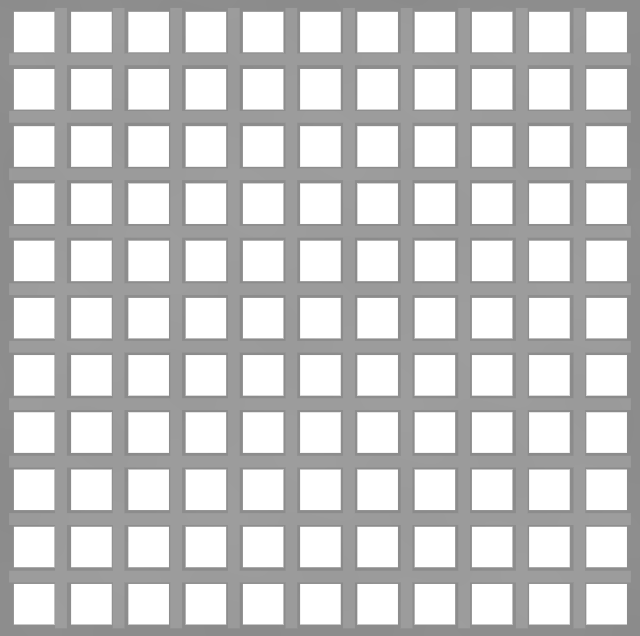
Write a Shadertoy shader that draws this pattern.

```glsl
// A flat grey lattice with an 11 by 11 grid of square white openings.
// Light bars cross between the openings on a slightly wider pitch, so the
// dark rims drift in width; both are repeated box distance functions.

#define HOLES 11.0
#define HOLE_FIRST vec2(0.0534, 0.0501)
#define HOLE_PITCH vec2(0.08945, 0.0894)
#define HOLE_HALF 0.0317
#define BAR_FIRST vec2(0.0953, 0.0927)
#define BAR_PITCH vec2(0.0900, 0.0898)
#define BAR_HALF 0.0092
#define BAR_CENTER vec2(0.5, 0.4971)
#define BAR_REACH vec2(0.4857, 0.4847)
#define RIM_GREY 0.55
#define BAR_GREY 0.61
#define TONE_DRIFT 0.004

// Offset from the nearest of a finite row of repeats on each axis
vec2 repeatOffset(vec2 p, vec2 first, vec2 pitch, float count) {
    vec2 index = clamp(floor((p - first) / pitch + 0.5), 0.0, count - 1.0);
    return p - first - index * pitch;
}

float boxDistance(vec2 p, vec2 halfSize) {
    vec2 d = abs(p) - halfSize;
    return length(max(d, 0.0)) + min(max(d.x, d.y), 0.0);
}

// Coverage of a shape, smoothed across about one pixel
float coverage(float dist, float pixel) {
    return 1.0 - smoothstep(-0.6 * pixel, 0.6 * pixel, dist);
}

// Faint broad unevenness of the grey surface
float toneDrift(vec2 p) {
    return TONE_DRIFT * (sin(dot(p, vec2(9.0, 14.0))) + 0.5 * sin(dot(p, vec2(-31.0, 23.0))));
}

void mainImage(out vec4 fragColor, in vec2 fragCoord) {
    // Canvas width is one unit; y runs down from the top edge
    float pixel = 1.0 / iResolution.x;
    vec2 p = vec2(fragCoord.x, iResolution.y - fragCoord.y) * pixel;

    // Crossing bars, each with square ends just inside the frame
    vec2 across = abs(repeatOffset(p, BAR_FIRST, BAR_PITCH, HOLES - 1.0)) - BAR_HALF;
    vec2 along = abs(p - BAR_CENTER) - BAR_REACH;
    float vertical = max(across.x, along.y);
    float horizontal = max(across.y, along.x);
    float bars = coverage(min(vertical, horizontal), pixel);

    // Square openings
    vec2 cell = repeatOffset(p, HOLE_FIRST, HOLE_PITCH, HOLES);
    float opening = coverage(boxDistance(cell, vec2(HOLE_HALF)), pixel);

    // Layer rim, bars and openings
    float grey = mix(RIM_GREY, BAR_GREY, bars) + toneDrift(p);
    fragColor = vec4(vec3(mix(grey, 1.0, opening)), 1.0);
}
```
